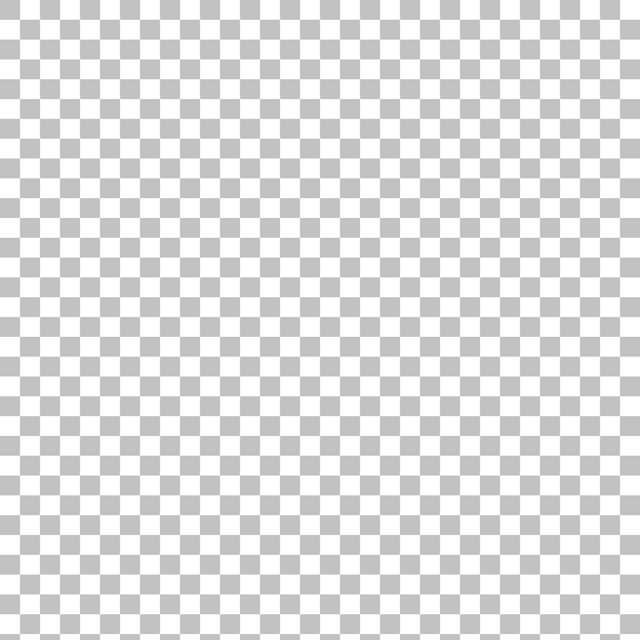
Give the GLSL for this pattern, as a WebGL 1 fragment shader.

```glsl
precision highp float;

uniform vec2 u_resolution;

const vec2 CELLS = vec2(32.0, 32.3);      // squares across and down
const float EDGE_BLUR = 0.0013;           // half width of an edge, canvas units
const vec3 PAPER = vec3(1.0);
const vec3 GREY = vec3(0.762);
const float RIM_DARKENING = 0.012;

// Signed distance to the nearest cell edge: positive in even cells
vec2 signedEdgeDistance(vec2 cell) {
  return 0.5 - abs(mod(cell + 0.5, 2.0) - 1.0);
}

// Checker coverage from 0 to 1 with soft edges
float checker(vec2 edge, vec2 blur) {
  vec2 wave = smoothstep(-blur, blur, edge) * 2.0 - 1.0;
  return 0.5 + 0.5 * wave.x * wave.y;
}

// Faint band just inside the border of each square
float rim(vec2 edge) {
  float inset = min(abs(edge.x), abs(edge.y));
  return 1.0 - smoothstep(0.07, 0.17, inset);
}

void main() {
  vec2 uv = gl_FragCoord.xy / u_resolution;

  // Count rows from the top; clamping keeps the outer border crisp
  vec2 cell = vec2(uv.x, 1.0 - uv.y) * CELLS;
  cell = clamp(cell, vec2(0.5), vec2(CELLS.x - 0.5, CELLS.y));

  vec2 blur = max(vec2(EDGE_BLUR), 0.6 / u_resolution) * CELLS;
  vec2 edge = signedEdgeDistance(cell);
  vec3 square = GREY - RIM_DARKENING * rim(edge);

  gl_FragColor = vec4(mix(PAPER, square, checker(edge, blur)), 1.0);
}
```
